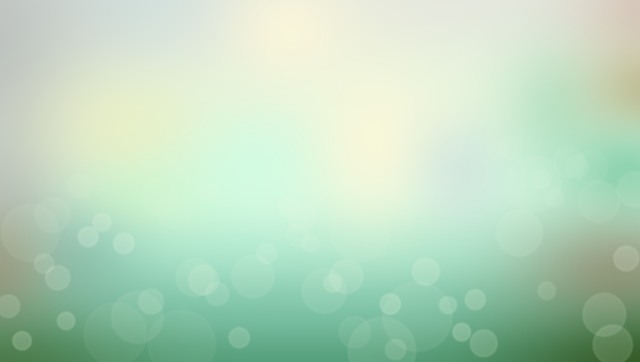
A WebGL 2 fragment shader for this background:

```glsl
#version 300 es
precision highp float;
// A soft pastel wash with pale bokeh discs drifting over its lower half.
// The wash is a vertical gradient tinted by wide elliptical glows; the discs
// are scattered by a golden-ratio sequence and a hash.

uniform vec2 u_resolution;
out vec4 fragColor;

// Vertical gradient, from the bottom edge to the top
const vec3 DEEP_GREEN = vec3(0.33, 0.62, 0.48);
const vec3 SEA_GREEN  = vec3(0.50, 0.77, 0.66);
const vec3 AQUA       = vec3(0.68, 0.90, 0.80);
const vec3 MINT       = vec3(0.83, 0.97, 0.88);
const vec3 PALE       = vec3(0.91, 0.96, 0.87);
const vec3 MIST       = vec3(0.90, 0.91, 0.87);

// Glow tints
const vec3 CREAM  = vec3(0.99, 0.97, 0.85);
const vec3 LEMON  = vec3(0.92, 0.94, 0.76);
const vec3 LIME   = vec3(0.80, 0.96, 0.78);
const vec3 ICE    = vec3(0.81, 0.99, 0.89);
const vec3 SILVER = vec3(0.73, 0.75, 0.74);
const vec3 CLOUD  = vec3(0.82, 0.88, 0.87);
const vec3 JADE   = vec3(0.53, 0.82, 0.68);
const vec3 TEAL   = vec3(0.52, 0.74, 0.67);
const vec3 ROSE   = vec3(0.83, 0.76, 0.71);
const vec3 KHAKI  = vec3(0.73, 0.71, 0.54);
const vec3 TAUPE  = vec3(0.62, 0.61, 0.51);
const vec3 MOSS   = vec3(0.20, 0.34, 0.13);
const vec3 FERN   = vec3(0.28, 0.46, 0.26);

// Bokeh discs
const int   DISC_COUNT  = 64;
const float BAND_TOP    = 0.60;
const float RADIUS_MIN  = 0.025;
const float RADIUS_MAX  = 0.105;
const float ALPHA_SMALL = 0.27;
const float ALPHA_LARGE = 0.09;
const float RIM_GAIN    = 0.25;
const float GOLDEN      = 0.618034;
const vec3  DISC_TINT   = vec3(0.92, 0.97, 0.88);

vec3 hash3(float n) {
    vec3 p = fract(n * vec3(0.1031, 0.1030, 0.0973));
    p += dot(p, p.yzx + 33.33);
    return fract((p.xxy + p.yzz) * p.zyx);
}

// Tints the base with an elliptical Gaussian around a centre
vec3 glow(vec3 base, vec3 tint, vec2 offset, vec2 radius, float amount) {
    vec2 q = offset / radius;
    return mix(base, tint, amount * exp(-dot(q, q)));
}

vec3 verticalGradient(float y) {
    vec3 c = mix(DEEP_GREEN, SEA_GREEN, smoothstep(-0.03, 0.17, y));
    c = mix(c, AQUA, smoothstep(0.12, 0.33, y));
    c = mix(c, MINT, smoothstep(0.28, 0.50, y));
    c = mix(c, PALE, smoothstep(0.46, 0.72, y));
    return mix(c, MIST, smoothstep(0.72, 1.02, y));
}

vec3 wash(vec2 uv) {
    vec3 c = verticalGradient(uv.y);
    // Upper edge and left side
    c = glow(c, CLOUD,  uv - vec2(0.23, 1.02), vec2(0.20, 0.22), 0.85);
    c = glow(c, SILVER, uv - vec2(-0.03, 0.86), vec2(0.17, 0.42), 0.95);
    c = glow(c, SILVER, uv - vec2(0.00, 0.50), vec2(0.11, 0.24), 0.75);
    c = glow(c, LEMON,  uv - vec2(0.20, 0.64), vec2(0.15, 0.17), 0.75);
    c = glow(c, LIME,   uv - vec2(0.23, 0.46), vec2(0.11, 0.10), 0.60);
    // Bright middle
    c = glow(c, ICE,    uv - vec2(0.41, 0.54), vec2(0.12, 0.17), 0.80);
    c = glow(c, CREAM,  uv - vec2(0.45, 0.92), vec2(0.11, 0.17), 0.80);
    c = glow(c, CREAM,  uv - vec2(0.585, 0.59), vec2(0.10, 0.22), 0.85);
    // Right side
    c = glow(c, CLOUD,  uv - vec2(0.72, 0.52), vec2(0.07, 0.14), 0.65);
    c = glow(c, JADE,   uv - vec2(0.87, 0.70), vec2(0.09, 0.18), 0.45);
    c = glow(c, ROSE,   uv - vec2(1.02, 0.98), vec2(0.12, 0.16), 0.85);
    c = glow(c, KHAKI,  uv - vec2(1.02, 0.75), vec2(0.10, 0.13), 0.85);
    c = glow(c, JADE,   uv - vec2(0.98, 0.52), vec2(0.10, 0.13), 0.90);
    // Lower corners
    c = glow(c, TEAL,   uv - vec2(0.12, 0.27), vec2(0.10, 0.15), 0.65);
    c = glow(c, TAUPE,  uv - vec2(-0.01, 0.25), vec2(0.09, 0.18), 0.90);
    c = glow(c, TAUPE,  uv - vec2(0.97, 0.25), vec2(0.15, 0.15), 0.90);
    c = glow(c, FERN,   uv - vec2(0.00, -0.06), vec2(0.20, 0.20), 0.95);
    return glow(c, MOSS, uv - vec2(1.02, -0.04), vec2(0.24, 0.20), 0.98);
}

vec3 addDiscs(vec3 c, vec2 p, float aspect) {
    float edge = 1.5 / u_resolution.y;
    for (int i = 0; i < DISC_COUNT; i++) {
        float n = float(i) + 1.0;
        vec3 h = hash3(n * 7.31);
        vec2 centre = vec2(fract(n * GOLDEN) * aspect, h.x * BAND_TOP);
        float size = h.y * h.y;
        float radius = mix(RADIUS_MIN, RADIUS_MAX, size);
        float d = length(p - centre) - radius;
        float fill = 1.0 - smoothstep(-edge, edge, d);
        float rim = RIM_GAIN * smoothstep(-0.012, 0.0, d);
        // Large discs and those near the top of the band are fainter
        float alpha = mix(ALPHA_SMALL, ALPHA_LARGE, sqrt(size)) * mix(0.4, 1.0, h.z);
        alpha *= 1.0 - 0.6 * smoothstep(0.35, BAND_TOP, centre.y);
        c = mix(c, DISC_TINT, fill * alpha * (1.0 + rim));
    }
    return c;
}

void main() {
    vec2 uv = gl_FragCoord.xy / u_resolution;
    float aspect = u_resolution.x / u_resolution.y;
    vec3 c = addDiscs(wash(uv), vec2(uv.x * aspect, uv.y), aspect);
    fragColor = vec4(c, 1.0);
}
```
